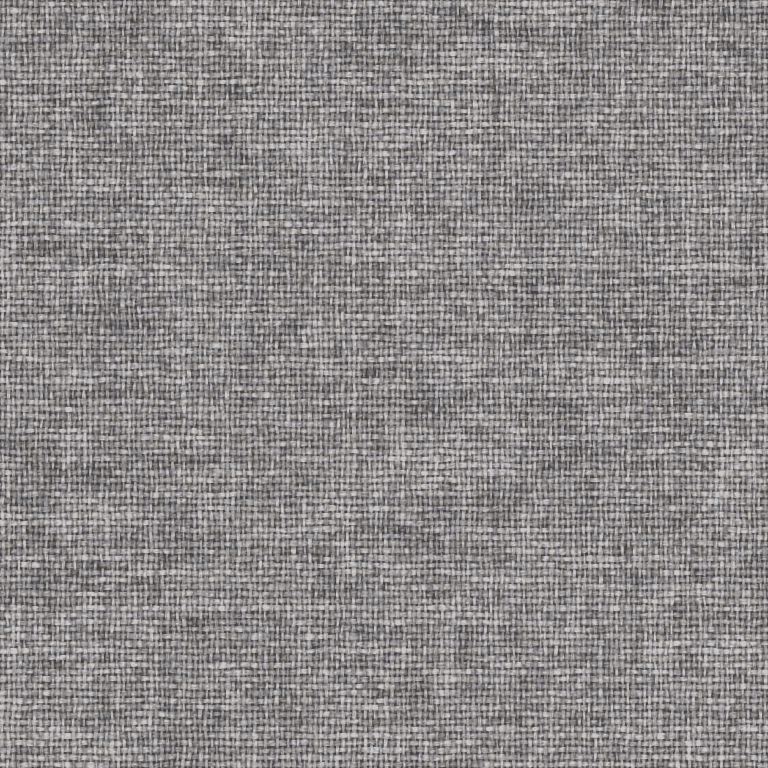
Give the GLSL for this texture, as a Shadertoy shader.

```glsl
const vec2 THREADS = vec2(140.0, 108.0); // warp and weft yarns across the canvas
const vec3 SHADOW = vec3(0.262, 0.254, 0.256);
const vec3 HIGHLIGHT = vec3(0.80, 0.785, 0.785);
const float PI = 3.14159;
const int SAMPLES = 4;                   // antialiasing samples per axis

float hash(vec2 p) {
    vec3 q = fract(p.xyx * 0.1031);
    q += dot(q, q.yzx + 33.33);
    return fract((q.x + q.y) * q.z);
}

float noise(vec2 p) {
    vec2 cell = floor(p);
    vec2 f = fract(p);
    f = f * f * (3.0 - 2.0 * f);
    float low = mix(hash(cell), hash(cell + vec2(1.0, 0.0)), f.x);
    float high = mix(hash(cell + vec2(0.0, 1.0)), hash(cell + vec2(1.0, 1.0)), f.x);
    return mix(low, high, f.y);
}

// Surface height of a round yarn that rises and dips; negative outside it
float yarnHeight(float across, float along, float halfWidth, float side) {
    float d = across / halfWidth;
    float bend = 0.5 * side * cos(PI * along);
    return abs(d) < 1.0 ? bend + 0.6 * sqrt(1.0 - d * d) : -1.0;
}

// Uneven dye along one yarn, centred on zero
float yarnTone(float along, float id, float seed) {
    float start = hash(vec2(id, seed)) * 60.0;
    float slub = noise(vec2(along * 0.13 + start, id * 3.0 + seed));
    float fleck = noise(vec2(along * 0.6 + start, id * 5.0 + seed + 40.0));
    float whole = hash(vec2(id, seed + 9.0));
    return 0.50 * (slub - 0.5) + 0.45 * (fleck - 0.5) + 0.13 * (whole - 0.5);
}

// Fine twisted strands within a yarn
float fibres(float along, float across, float seed) {
    return noise(vec2(along * 1.5 + across * 1.0 + seed, across * 5.0 - along * 0.6)) - 0.5;
}

// Broad faint streaks in both yarn directions
float streaks(vec2 uv) {
    float across = noise(uv * vec2(8.0, 52.0) + 4.0);
    float down = noise(uv * vec2(46.0, 6.0) + 71.0);
    return 0.55 * across + 0.45 * down - 0.5;
}

// Brightness of the plain weave, about 0 to 1
float weave(vec2 uv) {
    vec2 wobble = vec2(noise(uv * vec2(90.0, 35.0)), noise(uv * vec2(35.0, 90.0) + 31.0)) - 0.5;
    vec2 g = uv * THREADS + vec2(0.50, 0.35) * wobble;
    vec2 cell = floor(g);
    vec2 f = fract(g) - 0.5;
    float side = mod(cell.x + cell.y, 2.0) < 1.0 ? 1.0 : -1.0;

    // The higher yarn is the visible one
    float weftWidth = 0.30 + 0.13 * noise(vec2(g.x * 0.5, cell.y * 3.0));
    float warpWidth = 0.22 + 0.16 * noise(vec2(cell.x * 3.0, g.y * 0.6) + 90.0);
    float weftHeight = yarnHeight(f.y, f.x, weftWidth, side);
    float warpHeight = yarnHeight(f.x, f.y, warpWidth, -side);
    bool weftOver = weftHeight > warpHeight;
    float height = max(weftHeight, warpHeight);

    float tone = weftOver ? 0.66 * yarnTone(g.x, cell.y, 5.0)
                          : 0.48 * yarnTone(g.y, cell.x, 83.0);
    float strand = weftOver ? fibres(g.x, g.y, 0.0) : fibres(g.y, g.x, 57.0);

    // Relief, contact shadows and dark holes between yarns
    float contact = 1.0 - smoothstep(0.0, 0.28, abs(weftHeight - warpHeight));
    float yarn = 0.62 + tone + 0.58 * (height - 0.72) + 0.42 * strand - 0.16 * contact;
    float hole = -0.05 + 0.22 * noise(g * 0.7);
    float value = height < -0.9 ? hole : yarn;

    float grain = noise(uv * vec2(330.0, 410.0)) - 0.5;
    return value + 0.19 * streaks(uv) + 0.34 * grain;
}

void mainImage(out vec4 fragColor, in vec2 fragCoord) {
    float value = 0.0;
    for (int y = 0; y < SAMPLES; y++) {
        for (int x = 0; x < SAMPLES; x++) {
            vec2 offset = (vec2(x, y) + 0.5) / float(SAMPLES) - 0.5;
            value += weave((fragCoord + offset) / iResolution.xy);
        }
    }
    value /= float(SAMPLES * SAMPLES);

    // Small cool and warm shifts between fibres
    vec2 uv = fragCoord / iResolution.xy;
    float tint = noise(uv * vec2(120.0, 190.0)) - 0.5;
    vec3 color = mix(SHADOW, HIGHLIGHT, clamp(value, 0.0, 1.0));
    color += tint * vec3(0.012, 0.0, -0.022);
    fragColor = vec4(color, 1.0);
}
```
